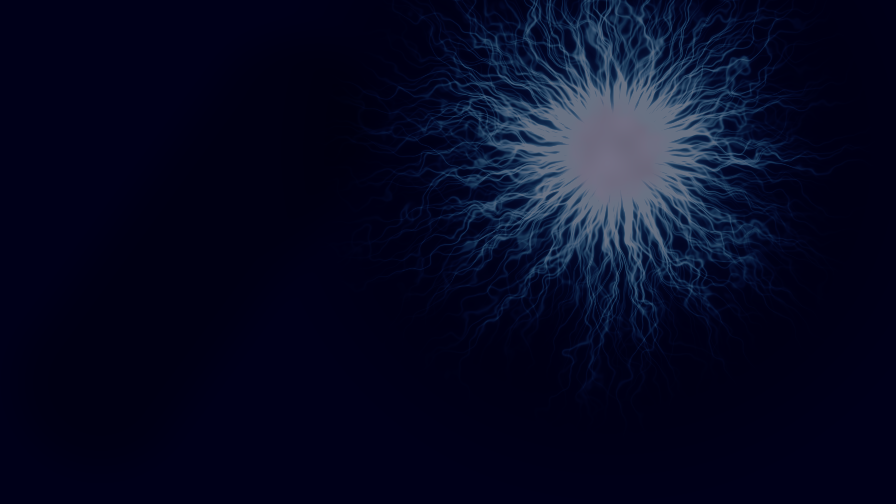
This background is drawn by a Shadertoy shader. Its source:

```glsl
const float TAU = 6.2831853;

// Layout, in canvas heights
const vec2  CORE_POS = vec2(1.222, 0.698);
const float CORE_RADIUS = 0.092;
const float BURST_REACH = 0.60;
const vec2  SHADE_START = vec2(0.20, 0.24);
const vec2  SHADE_END = vec2(0.58, 0.76);
const float SHADE_RADIUS = 0.17;

// Filaments
const int   LAYERS = 8;
const float FIRST_COUNT = 13.0;
const float COUNT_STEP = 4.0;
const float STRAND_WIDTH = 0.0024;
const float HALO_WIDTH = 0.008;
const float STRAND_GAIN = 1.15;

// Colours, from empty space to the hottest strand
const vec3 NIGHT = vec3(0.0, 0.0, 0.098);
const vec3 DEEP  = vec3(0.008, 0.03, 0.15);
const vec3 BLUE  = vec3(0.03, 0.10, 0.24);
const vec3 STEEL = vec3(0.09, 0.21, 0.34);
const vec3 PALE  = vec3(0.22, 0.33, 0.45);
const vec3 HOT   = vec3(0.40, 0.44, 0.51);
const vec3 CORE_COLOR = vec3(0.43, 0.42, 0.50);

vec2 hash2(vec2 p) {
    vec3 q = fract(p.xyx * vec3(0.1031, 0.1030, 0.0973));
    q += dot(q, q.yzx + 33.33);
    return fract((q.xx + q.yz) * q.zy);
}

float cornerSlope(vec2 cell, vec2 offset, vec2 corner) {
    return dot(hash2(cell + corner) * 2.0 - 1.0, offset - corner);
}

float gradientNoise(vec2 p) {
    vec2 i = floor(p), f = fract(p);
    vec2 u = f * f * f * (f * (f * 6.0 - 15.0) + 10.0);
    float low = mix(cornerSlope(i, f, vec2(0, 0)), cornerSlope(i, f, vec2(1, 0)), u.x);
    float high = mix(cornerSlope(i, f, vec2(0, 1)), cornerSlope(i, f, vec2(1, 1)), u.x);
    return mix(low, high, u.y);
}

float segmentDistance(vec2 p, vec2 a, vec2 b) {
    vec2 ab = b - a;
    return length(p - a - ab * clamp(dot(p - a, ab) / dot(ab, ab), 0.0, 1.0));
}

float strandProfile(float d) {
    float width = max(STRAND_WIDTH, 0.6 / iResolution.y);
    return exp(-d * d / (width * width)) + 0.16 * exp(-d / HALO_WIDTH);
}

// One ring of wavering radial strands, each with a fork
float strandLayer(vec2 p, float seed, float count) {
    float r = max(length(p), 0.001);
    vec2 shift = vec2(7.37, 3.19) * (seed + 1.0);
    float sway = 0.12 * gradientNoise(p * 5.0 + shift)
               + 0.045 * gradientNoise(p * 16.0 + shift)
               + 0.016 * gradientNoise(p * 42.0 + shift);
    float angle = atan(p.y, p.x) + sway * smoothstep(0.02, 0.3, r) / r;
    float lane = (angle / TAU + seed * 0.137) * count;
    vec2 key = vec2(mod(floor(lane), count), seed * 17.0 + 5.0);
    vec2 shape = hash2(key);
    vec2 power = hash2(key + 71.0);

    float laneWidth = TAU * r / count;
    float side = shape.x > 0.5 ? -1.0 : 1.0;
    float offset = fract(lane) - 0.5 - (shape.x - 0.5) * 0.4;
    float forkStart = mix(0.08, 0.28, shape.y);
    float spread = min(1.6 * max(r - forkStart, 0.0), 0.42);
    float trunk = strandProfile(abs(offset) * laneWidth);
    float fork = strandProfile(abs(offset - side * spread) * laneWidth);

    float reach = BURST_REACH * mix(0.5, 1.0, power.x) * (1.0 - 0.07 * p.x / r);
    float fade = 1.0 - smoothstep(reach * 0.25, reach, r);
    return max(trunk, 0.8 * fork) * fade * mix(0.3, 1.0, power.y);
}

vec3 energyColor(float energy, vec3 base) {
    float t = clamp(energy, 0.0, 1.0) * 5.0;
    vec3 color = mix(base, DEEP, clamp(t, 0.0, 1.0));
    color = mix(color, BLUE, clamp(t - 1.0, 0.0, 1.0));
    color = mix(color, STEEL, clamp(t - 2.0, 0.0, 1.0));
    color = mix(color, PALE, clamp(t - 3.0, 0.0, 1.0));
    return mix(color, HOT, clamp(t - 4.0, 0.0, 1.0));
}

void mainImage(out vec4 fragColor, in vec2 fragCoord) {
    vec2 place = fragCoord / iResolution.y;
    vec2 p = place - CORE_POS;
    float r = length(p);

    // Night sky with soft dark patches
    float band = segmentDistance(place, SHADE_START, SHADE_END);
    float shade = 0.22 * (1.0 - smoothstep(SHADE_RADIUS * 0.6, SHADE_RADIUS * 1.3, band));
    shade += 0.2 * (1.0 - smoothstep(0.45, 0.75, r));
    vec3 base = NIGHT * (1.0 - shade);

    // Filaments over a faint haze
    float strands = 0.0;
    if (r < BURST_REACH * 1.1) {
        for (int i = 0; i < LAYERS; i++) {
            float layer = float(i);
            strands += strandLayer(p, layer, FIRST_COUNT + COUNT_STEP * layer);
        }
    }
    float patches = 1.0 + 0.7 * gradientNoise(p * 9.0 + 20.0);
    float haze = 0.35 * exp(-r * r / 0.035) + 0.5 * exp(-r * r / 0.012);
    float energy = 1.0 - exp(-STRAND_GAIN * strands * patches);
    vec3 color = energyColor(energy * 0.9 + haze, base);

    // Pale core with a ragged rim
    float rim = r + 0.03 * gradientNoise(p * 22.0) + 0.015 * gradientNoise(p * 55.0);
    float core = 1.0 - smoothstep(CORE_RADIUS * 0.65, CORE_RADIUS * 1.25, rim);
    color = mix(color, CORE_COLOR * (1.0 + 0.1 * gradientNoise(p * 14.0)), core);
    fragColor = vec4(color, 1.0);
}
```
